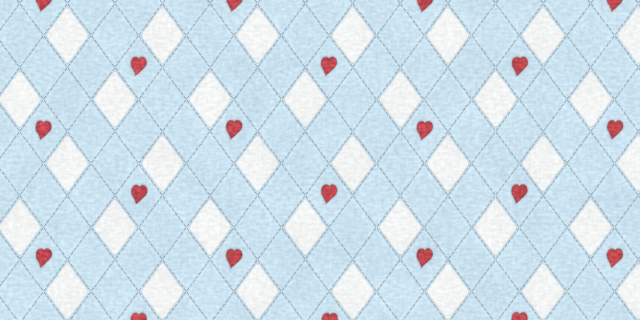
Reproduce this pattern procedurally as a Shadertoy shader.

```glsl
// Quilted pale blue cloth: a lattice of stitched diamonds, every fourth one a
// white patch, with small curved red hearts in a staggered layout. Distance
// functions shape the patches; stretched gradient noise makes weave and wear.

const vec2 CELL = vec2(0.1487, 0.2);        // diamond width and height
const vec2 ORIGIN = vec2(0.2103, 0.0893);   // centre of one white patch
const vec3 BLUE_DARK = vec3(0.70, 0.80, 0.865);
const vec3 BLUE_LIGHT = vec3(0.86, 0.95, 0.995);
const vec3 WHITE = vec3(0.955, 0.96, 0.96);
const vec3 RED = vec3(0.76, 0.29, 0.32);
const vec3 THREAD = vec3(0.55, 0.61, 0.64);

vec2 hash2(vec2 p) {
    vec3 h = fract(p.xyx * vec3(0.1031, 0.1030, 0.0973));
    h += dot(h, h.yzx + 33.33);
    return fract((h.xx + h.yz) * h.zy);
}

float gradientDot(vec2 corner, vec2 p) {
    float angle = 6.2832 * hash2(corner).x;
    return dot(vec2(cos(angle), sin(angle)), p - corner);
}

// Gradient noise, roughly -0.7 to 0.7
float noise(vec2 p) {
    vec2 i = floor(p), f = p - i;
    vec2 u = f * f * f * (f * (f * 6.0 - 15.0) + 10.0);
    float low = mix(gradientDot(i, p), gradientDot(i + vec2(1, 0), p), u.x);
    float high = mix(gradientDot(i + vec2(0, 1), p), gradientDot(i + vec2(1, 1), p), u.x);
    return mix(low, high, u.y);
}

float fbm(vec2 p) {
    float sum = 0.0, amp = 0.6;
    for (int k = 0; k < 4; k++) {
        sum += amp * noise(p);
        p = p * 2.03 + 17.3;
        amp *= 0.55;
    }
    return sum;
}

// Crossing threads: short horizontal slubs over vertical ones
float weave(vec2 p) {
    return noise(p * vec2(48.0, 105.0)) + 0.6 * noise(p * vec2(105.0, 52.0) + 41.0)
         + 0.5 * noise(p * vec2(95.0, 120.0) + 83.0);
}

float roundedBox(vec2 p, float halfSize, float radius) {
    vec2 d = abs(p) - halfSize + radius;
    return length(max(d, 0.0)) + min(max(d.x, d.y), 0.0) - radius;
}

// Heart with its tip at the origin, about 1.1 tall
float heart(vec2 p) {
    p.x = abs(p.x);
    if (p.x + p.y > 1.0) return length(p - vec2(0.25, 0.75)) - 0.3536;
    vec2 toNotch = p - vec2(0.0, 1.0);
    vec2 toSide = p - 0.5 * max(p.x + p.y, 0.0);
    return sqrt(min(dot(toNotch, toNotch), dot(toSide, toSide))) * sign(p.x - p.y);
}

// Nearest heart of the staggered layout, in canvas units
float heartLayout(vec2 grid) {
    vec2 g = grid - vec2(-0.5, 0.52);
    float row = round(g.y);
    g.x -= 2.0 * row;
    float column = round(g.x / 4.0);
    vec2 jitter = (hash2(vec2(column, row) + 50.0) - 0.5) * 0.003;
    vec2 p = vec2(g.x - 4.0 * column, g.y - row) * CELL + jitter;
    p = p / vec2(0.041, 0.053) + vec2(-0.04, 0.55);
    float below = max(0.9 - p.y, 0.0);
    p.x += 0.30 * below * below;            // hook the tip to the left
    return heart(p) * 0.044;
}

// Dashed thread; x is the distance across, y runs along in dashes
float stitch(float across, float along, float px) {
    float line = 1.0 - smoothstep(0.0013 - 0.5 * px, 0.0013 + 0.5 * px, abs(across));
    float dash = abs(fract(along) - 0.5);
    return line * (1.0 - smoothstep(0.28, 0.40, dash));
}

float band(float d, float width) {
    return exp(-d * d / (width * width));
}

void mainImage(out vec4 fragColor, in vec2 fragCoord) {
    float px = 1.0 / iResolution.y;
    vec2 p = fragCoord * px;
    float grain = weave(p);
    float mottle = fbm(p * 7.0);

    // Skewed axes turn the diamonds into unit squares
    vec2 wobble = 0.0012 * vec2(noise(p * 25.0), noise(p * 25.0 + 60.0));
    vec2 grid = (p + wobble - ORIGIN) / CELL;
    vec2 skew = vec2(grid.x + grid.y, grid.x - grid.y);
    vec2 cell = round(skew);
    vec2 local = skew - cell;
    float toCanvas = 1.0 / length(1.0 / CELL);
    vec2 seam = (0.5 - abs(local)) * toCanvas;
    float seamDist = min(seam.x, seam.y);

    // Mottled blue cloth with a pressed groove and a raised edge at the seams
    float tone = 0.59 + 0.38 * grain + 0.28 * mottle;
    tone += 0.10 * band(seamDist - 0.008, 0.004) - 0.25 * band(seamDist, 0.0035);
    vec3 color = mix(BLUE_DARK, BLUE_LIGHT, clamp(tone, -0.2, 1.1));

    // White patches in cells where both skewed indices are even
    if (dot(mod(cell, 2.0), vec2(1.0)) < 0.5) {
        float d = roundedBox(local, 0.455, 0.08) * toCanvas;
        color *= 1.0 - 0.07 * band(d, 0.003);
        vec3 patchColor = WHITE + 0.045 * grain + 0.03 * mottle - 0.05 * band(d, 0.002);
        color = mix(color, patchColor, 1.0 - smoothstep(-px, px, d));
    }

    // Stitches along both diagonals
    float thread = max(stitch(seam.x, skew.y * 8.0, px), stitch(seam.y, skew.x * 8.0, px));
    color = mix(color, THREAD + 0.06 * grain, 0.72 * thread);

    // Hearts with a soft shadow and a darker rim
    float h = heartLayout(grid);
    color *= 1.0 - 0.13 * band(max(h, 0.0), 0.004);
    vec3 heartColor = RED * (1.0 + 0.22 * grain + 0.10 * mottle - 0.16 * band(h, 0.003));
    color = mix(color, heartColor, 1.0 - smoothstep(-px, px, h));

    fragColor = vec4(clamp(color, 0.0, 1.0), 1.0);
}
```
